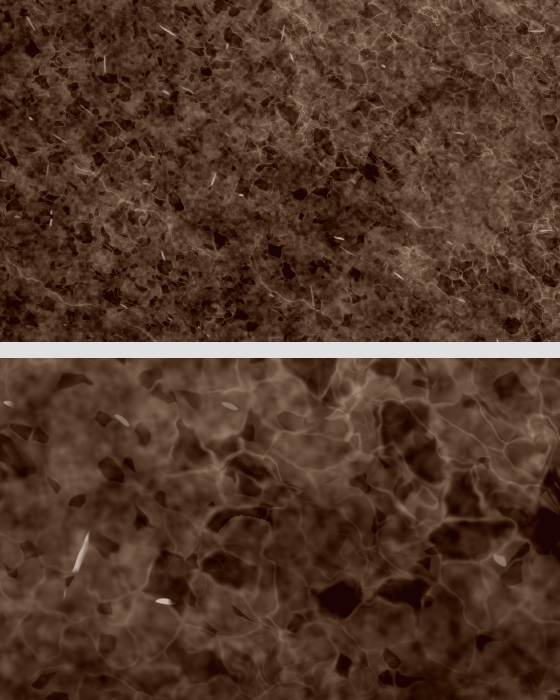
Top, the full canvas; bottom, a detail of the centre.
A Shadertoy shader for this texture:

```glsl
// Dark brown marble: warped noise clouds and grain, dark angular clasts from a
// cell pattern, a net of thin tan veins along cell borders and noise contours,
// a few long diagonal veins, and short scattered strokes of white calcite.

float hash(vec2 p) {
    return fract(sin(dot(p, vec2(127.1, 311.7))) * 43758.545);
}

vec2 hash2(vec2 p) {
    return vec2(hash(p), hash(p + 47.3));
}

float noise(vec2 p) {
    vec2 i = floor(p), f = fract(p);
    f = f * f * (3.0 - 2.0 * f);
    return mix(mix(hash(i), hash(i + vec2(1, 0)), f.x),
               mix(hash(i + vec2(0, 1)), hash(i + vec2(1, 1)), f.x), f.y);
}

float fbm(vec2 p, int octaves) {
    float sum = 0.0, amp = 0.5, total = 0.0;
    for (int i = 0; i < octaves; i++) {
        sum += amp * noise(p);
        total += amp;
        amp *= 0.55;
        p = mat2(1.6, 1.2, -1.2, 1.6) * p + 17.7;
    }
    return sum / total;
}

// x: gap to the nearest cell border, y: random value of the cell
vec2 cells(vec2 p) {
    vec2 base = floor(p);
    float near = 9.0, second = 9.0, id = 0.0;
    for (int y = -1; y <= 1; y++)
    for (int x = -1; x <= 1; x++) {
        vec2 c = base + vec2(x, y);
        float d = length(c + hash2(c) - p);
        if (d < near) {
            second = near;
            near = d;
            id = hash(c + 91.7);
        } else second = min(second, d);
    }
    return vec2(second - near, id);
}

// Short tapered strokes, at most one in each grid cell
float calcite(vec2 p, float pixel) {
    float size = 0.125, mask = 0.0;
    vec2 base = floor(p / size);
    for (int y = -1; y <= 1; y++)
    for (int x = -1; x <= 1; x++) {
        vec2 c = base + vec2(x, y);
        if (hash(c + 5.1) > 0.42) continue;
        float angle = hash(c + 8.3) < 0.7 ? -0.75 * hash(c + 2.9) : 0.9 + 1.2 * hash(c + 2.9);
        vec2 dir = vec2(cos(angle), sin(angle));
        vec2 d = p - (c + hash2(c + 3.7)) * size;
        float halfLength = mix(0.009, 0.042, pow(hash(c + 6.6), 2.0));
        float along = dot(d, dir) / halfLength;
        float across = abs(dot(d, vec2(-dir.y, dir.x)));
        float width = 0.0028 * (1.0 - along * along);
        float stroke = smoothstep(width + pixel, width - pixel, across) * smoothstep(1.0, 0.7, abs(along));
        mask = max(mask, stroke * (0.4 + 0.6 * hash(c + 1.3)));
    }
    return mask;
}

void mainImage(out vec4 fragColor, in vec2 fragCoord) {
    float pixel = 1.0 / iResolution.y;
    vec2 p = fragCoord * pixel;
    vec2 uv = fragCoord / iResolution.xy;

    // Ragged warp and a mild stretch down to the right
    vec2 warp = vec2(fbm(p * 16.0, 4), fbm(p * 16.0 + 31.0, 4)) - 0.5;
    vec2 q = mat2(0.9, 0.5, -0.42, 0.9) * p * vec2(0.92, 1.08) + 0.055 * warp;

    // Broad clouds, paler toward the upper right, then grain
    float cloud = fbm(p * 3.0 + 2.0 * warp * 0.2 + 4.0, 4) - 0.5;
    float pale = smoothstep(0.55, 1.0, uv.x * 0.8 + uv.y * 0.35 + cloud * 0.5);
    float tone = 0.298 + 0.2 * cloud + 0.04 * pale;
    tone += 0.34 * (fbm(q * 20.0, 4) - 0.5);
    tone += 0.23 * (fbm(p * 85.0 + 9.0, 2) - 0.5);

    // Dark clasts in two sizes, gathered in patches
    vec2 coarse = cells(q * 24.0);
    vec2 fine = cells(q * 52.0 + 7.0);
    float patches = fbm(p * 6.0 + 13.0, 3);
    float clasts = smoothstep(0.04, 0.3, coarse.x) * step(0.86, coarse.y + 0.35 * (patches - 0.5));
    clasts = max(clasts, 0.8 * smoothstep(0.04, 0.35, fine.x) * step(0.84, fine.y + 0.3 * (patches - 0.5)));
    tone -= 0.15 * clasts * (1.0 - 0.4 * pale);

    // Fine vein net, strongest where the stone is pale
    float net = smoothstep(0.16, 0.0, coarse.x) * smoothstep(0.35, 0.7, fbm(p * 9.0 + 3.0, 3));
    net += 0.6 * smoothstep(0.2, 0.0, fine.x) * smoothstep(0.4, 0.7, fbm(p * 11.0 + 23.0, 3));
    float threads = smoothstep(0.022, 0.0, abs(fbm(q * 7.0 + 51.0, 5) - 0.5));
    threads *= smoothstep(0.35, 0.65, fbm(p * 7.0 + 71.0, 3));
    tone += (0.085 * net + 0.11 * threads) * (0.8 + 0.6 * pale);

    // Long wandering diagonal veins with a soft halo
    float run = p.y + 0.55 * p.x + 0.26 * (fbm(p * 3.5 + 61.0, 5) - 0.5) + 0.03 * warp.x;
    float gap = abs(fract((run - 0.63) / 0.4 + 0.5) - 0.5) * 0.4;
    float broken = smoothstep(0.42, 0.65, fbm(p * 5.0 + 83.0, 3));
    tone += broken * (0.06 * smoothstep(0.04, 0.0, gap) + 0.13 * smoothstep(0.004 + pixel, 0.0, gap));

    // Tone to brown, then the white strokes
    tone = clamp(tone, 0.11, 0.62);
    vec3 color = max(vec3(tone, tone - 0.105, tone * 0.96 - 0.155), 0.01);
    float white = calcite(p + 0.018 * warp, pixel) * smoothstep(0.2, 0.5, noise(p * 60.0));
    color = mix(color, vec3(0.78, 0.71, 0.66), white);
    fragColor = vec4(color, 1.0);
}
```
